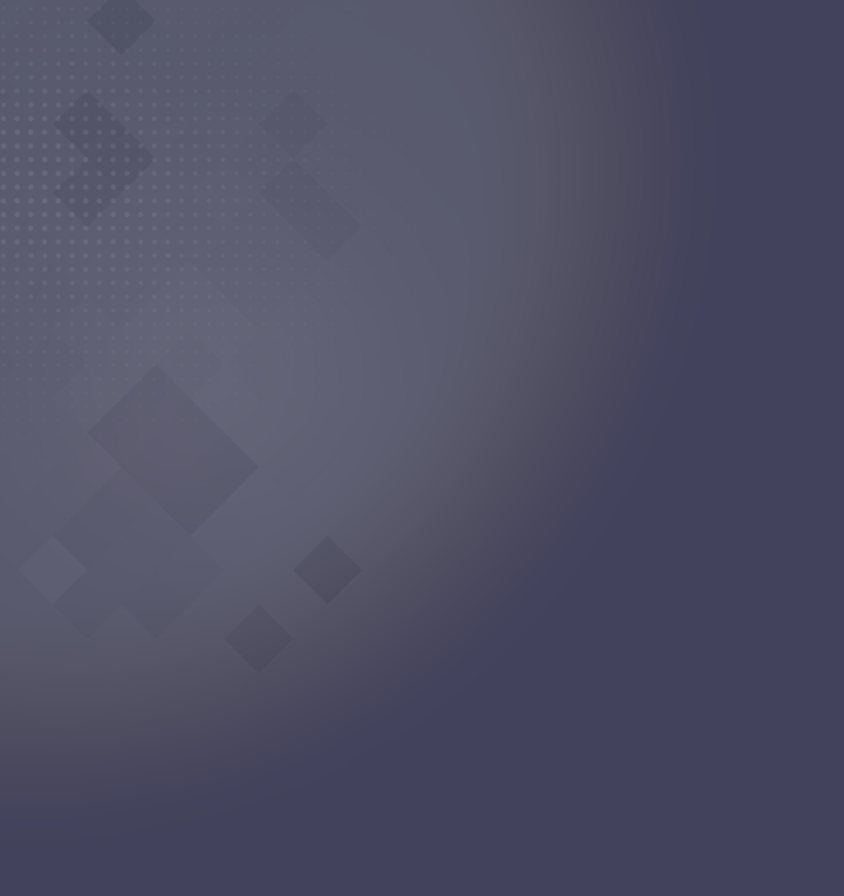
A Shadertoy shader for this background:

```glsl
#define NIGHT vec3(0.262, 0.260, 0.362)
#define MIST vec3(0.345, 0.350, 0.425)
#define SHEEN vec3(0.046, 0.042, 0.043)
#define RIM vec3(0.008, 0.004, -0.012)
#define BLUSH vec3(0.012, 0.000, 0.002)
#define MIST_CENTER vec2(0.104, 0.241)
#define SHEEN_CENTER vec2(0.240, 0.420)
#define TILE 0.0766
#define DOT_PITCH 0.0153
#define DOT_LIGHT 0.055
#define FACET_LIGHT 0.010

float softSpot(vec2 p, vec2 center, vec2 radius) {
    vec2 d = (p - center) / radius;
    return exp(-dot(d, d));
}

float hash(vec2 cell) {
    return fract(sin(dot(cell, vec2(127.1, 311.7))) * 4375.85);
}

// Block of lattice cells from index lo to index hi, both included
float slab(vec2 q, vec2 lo, vec2 hi, float blur) {
    vec2 d = abs(q - 0.5 * (lo + hi)) - 0.5 * (hi - lo + 1.0);
    return 1.0 - smoothstep(-blur, blur, max(d.x, d.y));
}

float tile(vec2 q, vec2 cell, float blur) {
    return slab(q, cell, cell, blur);
}

// Wide glow, flattened along the falling diagonal
float mistGlow(vec2 p) {
    vec2 d = p - MIST_CENTER;
    vec2 diagonal = vec2(1.1 * (d.x + d.y), d.x - d.y) * 0.7071;
    return 1.0 - smoothstep(0.43, 0.742, length(diagonal));
}

// Signed shade of the diamond mosaic
float mosaic(vec2 p, float pixel) {
    vec2 q = vec2(p.x + p.y - 0.006, p.y - p.x - 0.2708) / TILE;
    float blur = 1.2 * pixel / TILE;

    // Faint random facets
    vec2 cell = floor(q + 0.5);
    float shade = (hash(cell) - 0.5) * tile(q, cell, blur);
    shade *= FACET_LIGHT * softSpot(p, vec2(0.14, 0.38), vec2(0.22, 0.34));

    // Large layered slabs
    shade -= 0.022 * slab(q, vec2(8.0, 0.0), vec2(10.0, 1.0), blur);
    shade -= 0.010 * slab(q, vec2(9.0, 2.0), vec2(11.0, 3.0), blur);
    shade -= 0.028 * slab(q, vec2(3.0, -3.0), vec2(4.0, -3.0), blur);
    shade -= 0.012 * slab(q, vec2(7.0, -5.0), vec2(8.0, -5.0), blur);

    // Single accents
    shade -= 0.020 * tile(q, vec2(4.0, -2.0), blur);
    shade -= 0.026 * tile(q, vec2(2.0, -5.0), blur);
    shade -= 0.012 * tile(q, vec2(6.0, -6.0), blur);
    shade -= 0.026 * tile(q, vec2(13.0, 0.0), blur);
    shade -= 0.018 * tile(q, vec2(13.0, 2.0), blur);
    shade -= 0.010 * tile(q, vec2(10.0, 4.0), blur);
    shade += 0.012 * tile(q, vec2(9.0, 4.0), blur);
    return shade;
}

// Halftone dots that shrink and fade away from the upper left
float halftone(vec2 p, float pixel) {
    vec2 grid = (p - vec2(0.0039, 0.0099)) / DOT_PITCH;
    vec2 center = (floor(grid + 0.5)) * DOT_PITCH + vec2(0.0039, 0.0099);
    float strength = softSpot(center, vec2(0.06, 0.20), vec2(0.26, 0.20));
    float radius = mix(0.0014, 0.0030, strength);
    float dotMask = 1.0 - smoothstep(-pixel, pixel, length(p - center) - radius);
    return dotMask * strength;
}

void mainImage(out vec4 fragColor, in vec2 fragCoord) {
    // Height units, measured down from the top edge
    float pixel = 1.0 / iResolution.y;
    vec2 p = vec2(fragCoord.x, iResolution.y - fragCoord.y) * pixel;

    // Base glows
    float mist = mistGlow(p);
    vec3 color = mix(NIGHT, MIST, mist);
    color += RIM * 4.0 * mist * (1.0 - mist);
    color += SHEEN * softSpot(p, SHEEN_CENTER, vec2(0.22));
    color += BLUSH * softSpot(p, vec2(0.16, 0.51), vec2(0.07, 0.05));

    // Mosaic and dots
    color += mosaic(p, pixel);
    color += DOT_LIGHT * halftone(p, pixel);

    fragColor = vec4(color, 1.0);
}
```
